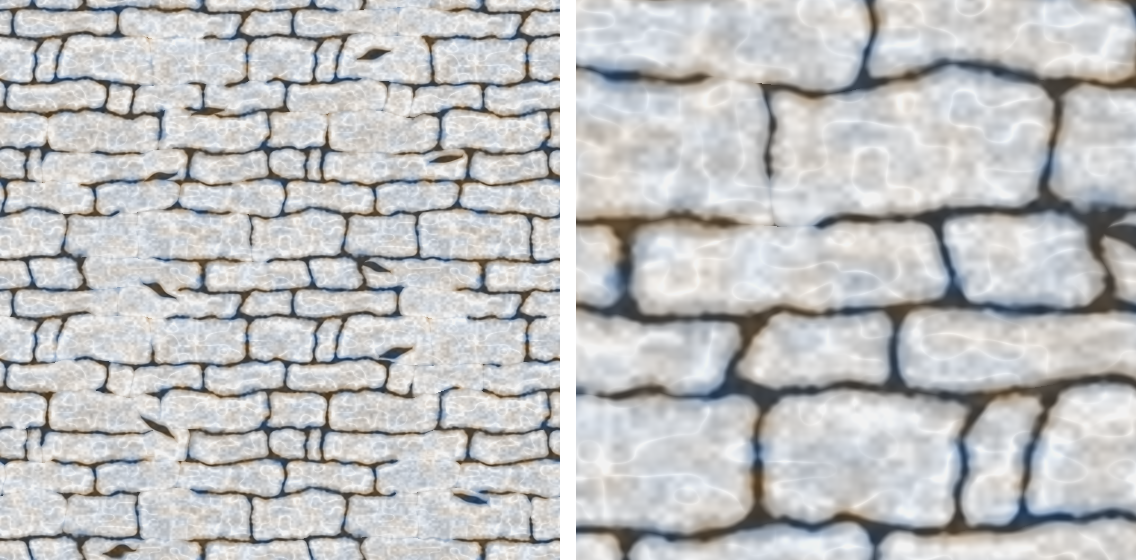
Left: the whole. Right: its middle third, enlarged.
A three.js fragment shader for this texture:

```glsl
varying vec2 vUv;

float hash(vec2 p) {
  vec3 q = fract(p.xyx * vec3(0.1031, 0.1030, 0.0973));
  q += dot(q, q.yzx + 33.33);
  return fract((q.x + q.y) * q.z);
}

// Value noise that wraps after a whole number of cells
float noise(vec2 p, vec2 period) {
  vec2 i = floor(p), f = fract(p);
  f = f * f * (3.0 - 2.0 * f);
  vec2 a = mod(i, period), b = mod(i + 1.0, period);
  return mix(mix(hash(a), hash(vec2(b.x, a.y)), f.x),
             mix(hash(vec2(a.x, b.y)), hash(b), f.x), f.y);
}

float wrapNoise(vec2 uv, vec2 cells) {
  return noise(uv * cells, cells);
}

float least(vec4 v) {
  return min(min(v.x, v.y), min(v.z, v.w));
}

// Depth inside the rounded stone of one course, between its upright joints
void course(vec2 p, float top, float bottom, vec4 joints, inout float inset) {
  if (p.y < top || p.y >= bottom) return;
  float left = least(fract(p.x - joints));
  float right = least(fract(joints - p.x));
  vec2 halfSize = 0.5 * vec2(left + right, bottom - top);
  vec2 fromCentre = abs(vec2(left - right, 2.0 * p.y - top - bottom)) * 0.5;
  float radius = min(0.032, 0.7 * min(halfSize.x, halfSize.y));
  vec2 q = fromCentre - halfSize + radius;
  inset = radius - length(max(q, 0.0)) - min(max(q.x, q.y), 0.0);
}

float stoneInset(vec2 p) {
  float inset = 0.0;
  course(p, 0.000, 0.094, vec4(0.029, 0.409, 0.865, 0.865), inset);
  course(p, 0.094, 0.263, vec4(0.130, 0.216, 0.534, 0.885), inset);
  course(p, 0.263, 0.372, vec4(0.013, 0.365, 0.469, 0.729), inset);
  course(p, 0.372, 0.503, vec4(0.170, 0.560, 0.950, 0.950), inset);
  course(p, 0.503, 0.615, vec4(0.100, 0.155, 0.670, 0.970), inset);
  course(p, 0.615, 0.724, vec4(0.013, 0.340, 0.635, 0.635), inset);
  course(p, 0.724, 0.888, vec4(0.240, 0.490, 0.895, 0.895), inset);
  course(p, 0.888, 1.000, vec4(0.104, 0.286, 0.708, 0.708), inset);
  return inset;
}

// Short tapered cracks scattered along the worn strips
float gashDistance(vec2 uv) {
  float nearest = 1.0;
  for (int k = 0; k < 10; k++) {
    float n = float(k);
    vec2 centre = vec2(0.26 + 0.5 * mod(n, 2.0) + 0.26 * (hash(vec2(n, 3.0)) - 0.5),
                       (n + hash(vec2(n, 8.0))) / 10.0);
    vec2 d = fract(uv - centre + 0.5) - 0.5;
    d.y += d.x * (hash(vec2(n, 5.0)) - 0.3);
    d.y += 0.012 * (wrapNoise(uv, vec2(50.0)) - 0.5);
    float taper = 0.007 * (1.0 - smoothstep(0.0, 0.032, abs(d.x)));
    nearest = min(nearest, max(abs(d.y) - taper, abs(d.x) - 0.028));
  }
  return nearest;
}

void main() {
  vec2 tile = fract(vUv * 2.0);

  // Uneven stone outlines
  vec2 sway = vec2(wrapNoise(tile, vec2(5.0, 9.0)), wrapNoise(tile + 0.37, vec2(6.0, 8.0))) - 0.5;
  vec2 chip = vec2(wrapNoise(tile, vec2(27.0)), wrapNoise(tile + 0.61, vec2(25.0))) - 0.5;
  vec2 wall = tile + sway * vec2(0.045, 0.038) + chip * 0.014;
  float inset = stoneInset(fract(vec2(wall.x, -wall.y - 0.036)));

  // Wear closes joints, mostly in one strip of each repeat
  float patches = 0.65 * wrapNoise(vUv, vec2(9.0)) + 0.35 * wrapNoise(vUv, vec2(26.0));
  float strip = 1.0 - smoothstep(0.02, 0.27, abs(tile.x - 0.53));
  float wear = smoothstep(0.62, 0.78, patches + 0.26 * strip);

  // Stone surface: broad stains, curled pale veins and fine grain
  float broad = wrapNoise(tile, vec2(7.0, 13.0));
  vec2 curled = tile + 0.025 * vec2(broad, wrapNoise(tile, vec2(15.0)));
  float vein = pow(1.0 - abs(2.0 * wrapNoise(curled, vec2(27.0, 43.0)) - 1.0), 3.0);
  float grain = 0.6 * wrapNoise(tile, vec2(95.0, 110.0)) + 0.4 * wrapNoise(tile, vec2(60.0, 71.0));
  float tone = 0.77 + 0.2 * (grain - 0.5) + 0.12 * vein * (1.0 - 0.5 * wear)
             + 0.09 * (broad - 0.5) + 0.03 * wear;

  // Dark joint, grey shoulder and bright rim
  float depth = inset + 0.018 * wear + 0.006 * (grain - 0.5);
  depth = min(depth, 2.0 * gashDistance(vUv) + 0.002);
  float core = 1.0 - smoothstep(0.0, 0.0095, depth);
  float shoulder = 1.0 - smoothstep(0.004, 0.023, depth);
  float rim = smoothstep(0.012, 0.026, depth) * (1.0 - smoothstep(0.028, 0.055, depth));
  tone += 0.05 * rim;
  tone = mix(tone, 0.57, 0.65 * shoulder);
  tone = mix(tone, 0.19 + 0.12 * grain, core);

  // Blue and tan fringes
  float tint = wrapNoise(tile, vec2(17.0, 29.0)) - 0.53;
  vec3 colour = vec3(tone) + vec3(1.0, 0.1, -1.0) * tint * (0.06 + 0.14 * shoulder);
  gl_FragColor = vec4(clamp(colour, 0.0, 0.95), 1.0);
}
```
